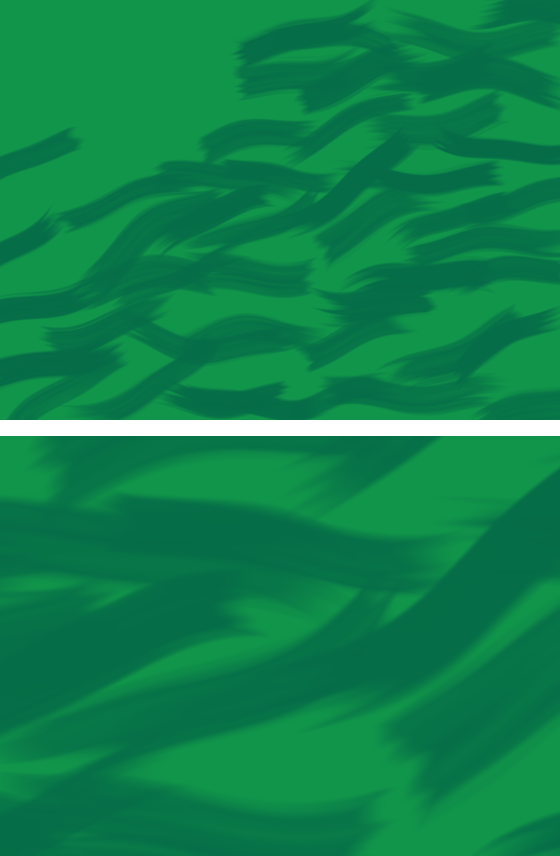
Top, the full canvas; bottom, a detail of the centre.
This pattern is drawn by a Shadertoy shader. Its source:

```glsl
float hash(vec2 p) {
    return fract(sin(dot(p, vec2(127.1, 311.7))) * 43758.5453);
}

float noise(vec2 p) {
    vec2 cell = floor(p), f = fract(p);
    f = f * f * (3.0 - 2.0 * f);
    return mix(mix(hash(cell), hash(cell + vec2(1, 0)), f.x),
               mix(hash(cell + vec2(0, 1)), hash(cell + vec2(1, 1)), f.x), f.y);
}

// Coverage of one bristly stroke; p is relative to its centre
float brushStroke(vec2 p, vec2 id) {
    float angle = mix(-0.12, 0.66, hash(id + 3.1));
    float halfLength = mix(0.13, 0.23, hash(id + 5.7));
    float halfWidth = mix(0.028, 0.050, hash(id + 8.3));
    float bend = mix(-1.3, 1.3, hash(id + 11.9));

    // Stroke space: x runs along the curved path, y across it
    float c = cos(angle), s = sin(angle);
    vec2 q = vec2(c * p.x + s * p.y, c * p.y - s * p.x);
    q.y += bend * (q.x * q.x - 0.01) + 0.008 * sin(q.x * 22.0 + id.x * 4.0);
    float along = q.x / halfLength, across = abs(q.y) / halfWidth;
    if (abs(along) > 1.4 || across > 1.5) return 0.0;

    // Fine and broad bristle marks stretched along the path
    vec2 seed = id * 17.3 + 40.0;
    float streak = 0.55 * noise(q * vec2(5.0, 150.0) + seed)
                 + 0.45 * noise(q * vec2(8.0, 60.0) + seed.yx);

    // Wet start, dry trailing end and ragged sides
    if (hash(id + 14.2) < 0.5) along = -along;
    float ends = min((along + 1.0) * 4.5, (1.0 - along) * 1.9);
    float sides = (1.0 - across) * 2.4;
    float paint = smoothstep(0.0, 0.85, min(ends, sides) + (streak - 0.5) * 1.1 - 0.08);
    return paint * (1.0 - 0.5 * hash(id + 19.6) * streak);
}

void mainImage(out vec4 fragColor, in vec2 fragCoord) {
    vec2 p = fragCoord / iResolution.y;
    float aspect = iResolution.x / iResolution.y;
    float ink = 0.0;

    // Scatter strokes on a jittered grid
    for (int row = 0; row < 8; row++) {
        for (int column = 0; column < 7; column++) {
            vec2 id = vec2(column, row);
            vec2 jitter = vec2(hash(id + 0.4), hash(id + 27.8));
            vec2 centre = (id + mix(vec2(0.12), vec2(0.88), jitter)) / vec2(7, 8);
            centre.x *= aspect;

            // Leave the upper left corner bare
            if (centre.x < 0.62 && centre.y > 0.63) continue;
            ink = mix(ink, 1.0, brushStroke(p - centre, id));
        }
    }

    vec3 leafGreen = vec3(0.065, 0.585, 0.29);
    vec3 deepGreen = vec3(0.02, 0.425, 0.28);
    fragColor = vec4(mix(leafGreen, deepGreen, ink), 1.0);
}
```
